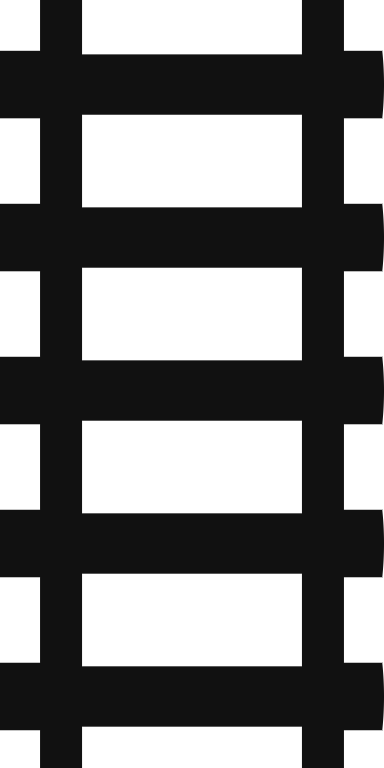
A Shadertoy shader for this pattern:

```glsl
// Straight ladder-like railway track: two dark rails crossed by five sleepers on white.
#define INK vec3(0.067)
#define PAPER vec3(1.0)
#define RAIL_OFFSET 0.341     // rail centre from the track axis, in canvas widths
#define RAIL_HALF 0.0547      // half width of a rail
#define PITCH 0.3984          // distance between sleepers
#define MIDDLE_SLEEPER 0.983  // height of the middle sleeper's centre
#define INNER_HALF 0.0786     // half thickness between the rails
#define OUTER_HALF 0.0879     // half thickness of the protruding ends
#define END_X 1.0             // right tip of a sleeper
#define END_BOW 0.0045        // how far the right end curves back at its corners

// Signed distance to the pair of vertical rails, mirrored about the axis
float railDistance(float x) {
    return abs(abs(x - 0.5) - RAIL_OFFSET) - RAIL_HALF;
}

// Signed distance to the repeated sleepers, thicker outside the rails
float sleeperDistance(vec2 p) {
    float y = (fract((p.y - MIDDLE_SLEEPER) / PITCH + 0.5) - 0.5) * PITCH;
    float halfThickness = abs(p.x - 0.5) < RAIL_OFFSET ? INNER_HALF : OUTER_HALF;
    float bow = y / OUTER_HALF;
    float rightEnd = p.x - (END_X - END_BOW * bow * bow);
    return max(abs(y) - halfThickness, rightEnd);
}

void mainImage(out vec4 fragColor, in vec2 fragCoord) {
    float pixel = 1.0 / iResolution.x;
    vec2 p = fragCoord * pixel;

    // Join both shapes and smooth the edge over one pixel
    float d = min(railDistance(p.x), sleeperDistance(p));
    float coverage = clamp(0.5 - d / pixel, 0.0, 1.0);
    fragColor = vec4(mix(PAPER, INK, coverage), 1.0);
}
```
